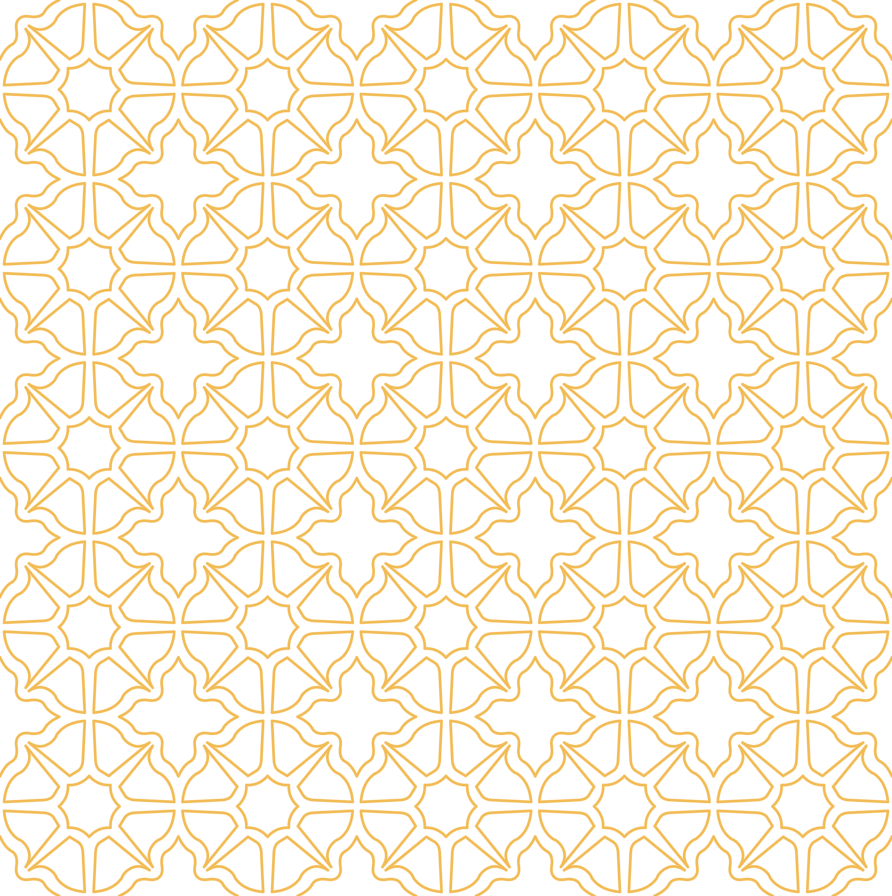
Give the GLSL for this pattern, as a WebGL 1 fragment shader.

```glsl
precision highp float;
// Outlined lattice of eight-petal rosettes with wavy stars and quatrefoils, gold on white.

uniform vec2 u_resolution;

const float REPEATS = 5.0;
const float HALF_WIDTH = 0.0076; // in units of one cell
const int CURVE_STEPS = 10;
const vec3 GOLD = vec3(0.95, 0.73, 0.32);
const vec3 PAPER = vec3(1.0);

float segmentDistance(vec2 p, vec2 a, vec2 b) {
  vec2 ap = p - a;
  vec2 ab = b - a;
  return length(ap - ab * clamp(dot(ap, ab) / dot(ab, ab), 0.0, 1.0));
}

// Distance to a quadratic Bezier from a to c with control point b.
float curveDistance(vec2 p, vec2 a, vec2 b, vec2 c) {
  float d = 1.0;
  vec2 previous = a;
  for (int i = 1; i <= CURVE_STEPS; i++) {
    float t = float(i) / float(CURVE_STEPS);
    vec2 next = mix(mix(a, b, t), mix(b, c, t), t);
    d = min(d, segmentDistance(p, previous, next));
    previous = next;
  }
  return d;
}

// Mirror a cell into the octant where x >= y >= 0.
vec2 foldOctant(vec2 p) {
  p = abs(p);
  return p.x > p.y ? p : p.yx;
}

// Concave edge between two neighbouring points of the central star.
float starDistance(vec2 p) {
  return curveDistance(p, vec2(0.17, 0.0), vec2(0.1155, 0.0478), vec2(0.119));
}

float petalDistance(vec2 p) {
  vec2 foot = vec2(0.477, 0.025);
  vec2 bend = vec2(0.265, 0.035);
  vec2 shoulder = vec2(0.198, 0.064);
  vec2 heel = vec2(0.170, 0.110);
  vec2 tip = vec2(0.356, 0.338);
  vec2 notch = vec2(0.352, 0.222);
  vec2 crest = vec2(0.400, 0.182);

  // Tapered spokes and the blunt inner end.
  float d = segmentDistance(p, foot, bend);
  d = min(d, curveDistance(p, bend, vec2(0.215, 0.036), shoulder));
  d = min(d, segmentDistance(p, shoulder, heel));
  d = min(d, segmentDistance(p, heel, tip));

  // Wavy outer rim.
  d = min(d, curveDistance(p, tip, vec2(0.316, 0.276), notch));
  d = min(d, curveDistance(p, notch, vec2(0.372, 0.192), crest));
  return min(d, curveDistance(p, crest, vec2(0.468, 0.135), foot));
}

// One eighth of the quatrefoil centred on the cell corner.
float quatrefoilDistance(vec2 p) {
  vec2 neck = vec2(0.408, 0.335);
  vec2 lobe = vec2(0.435, 0.250);
  float d = curveDistance(p, vec2(0.394), vec2(0.414, 0.374), neck);
  d = min(d, curveDistance(p, neck, vec2(0.398, 0.270), lobe));
  return min(d, curveDistance(p, lobe, vec2(0.472, 0.230), vec2(0.5, 0.168)));
}

void main() {
  vec2 uv = gl_FragCoord.xy / u_resolution;
  vec2 p = foldOctant(fract(uv * REPEATS) - 0.5);
  float pixel = REPEATS / min(u_resolution.x, u_resolution.y);

  float d = min(starDistance(p), min(petalDistance(p), quatrefoilDistance(p)));
  float ink = 1.0 - smoothstep(-0.8 * pixel, 0.8 * pixel, d - HALF_WIDTH);
  gl_FragColor = vec4(mix(PAPER, GOLD, ink), 1.0);
}
```
